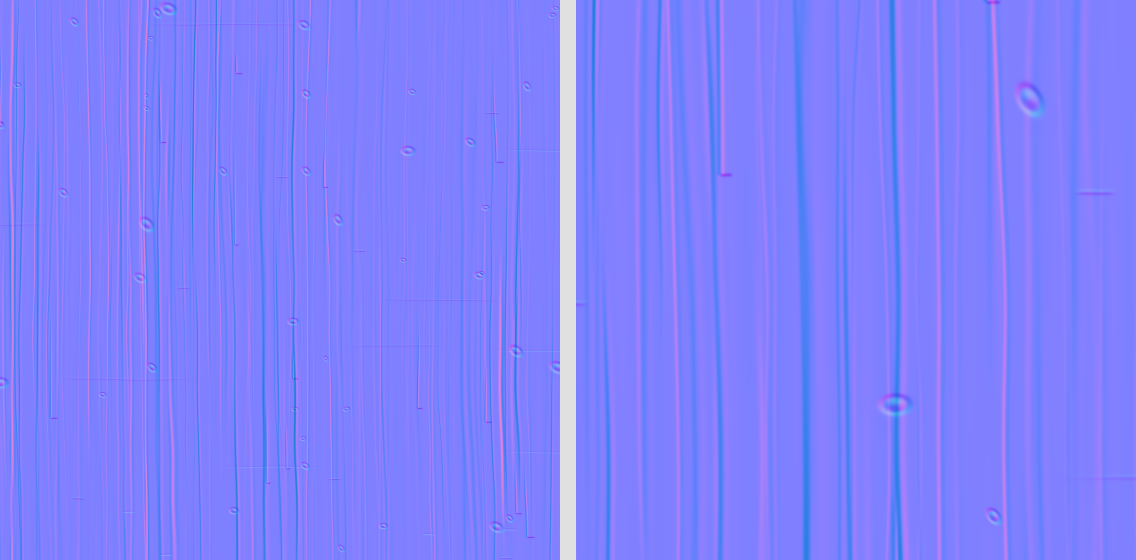
Left: the whole. Right: its middle third, enlarged.
This texture map is drawn by a WebGL 2 fragment shader. Its source:

```glsl
#version 300 es
precision highp float;
// Tangent-space normal map of wood grain: upright fibres, fine cracks, split ends and small dents.

uniform vec2 u_resolution;
out vec4 fragColor;

float hash(vec2 p) {
    return fract(sin(dot(p, vec2(127.1, 311.7))) * 43758.5453);
}

float noise(vec2 p) {
    vec2 cell = floor(p), f = fract(p);
    f = f * f * (3.0 - 2.0 * f);
    float low = mix(hash(cell), hash(cell + vec2(1, 0)), f.x);
    float high = mix(hash(cell + vec2(0, 1)), hash(cell + vec2(1, 1)), f.x);
    return mix(low, high, f.y);
}

float bell(float d) {
    return exp(-d * d);
}

// Narrowest line that still stays smooth at this canvas size
float lineWidth(float w) {
    return max(w, 0.6 / u_resolution.x);
}

// 1 between a and b, with soft ends
float span(float x, float a, float b, float soft) {
    return smoothstep(a - soft, a + soft, x) * (1.0 - smoothstep(b - soft, b + soft, x));
}

// One layer of wandering fibres, a fibre per column; returns the sideways slope
float fibres(vec2 p, float columns, float layer) {
    float slope = 0.0;
    for (int k = -1; k <= 1; k++) {
        float id = floor(p.x * columns) + float(k);
        vec2 seed = vec2(id, layer * 17.0);
        float wander = 0.012 * (noise(vec2(id * 3.0 + layer * 200.0, p.y * 2.5)) - 0.5)
                     + 0.003 * (noise(vec2(id * 5.0 + layer * 300.0, p.y * 10.0)) - 0.5);
        float x = (id + 0.5 + 0.9 * (hash(seed) - 0.5)) / columns + wander;
        float middle = hash(seed + 1.3);
        float reach = mix(0.15, 0.9, hash(seed + 2.7));
        float fade = span(p.y, middle - reach, middle + reach, 0.1);
        fade *= 0.55 + 0.75 * noise(vec2(id * 7.0 + layer * 400.0, p.y * 4.0));

        float thickness = hash(seed + 3.1), strength = hash(seed + 4.9);
        float width = lineWidth(mix(0.0009, 0.0026, thickness * thickness));
        float amount = mix(0.1, 0.55, strength * strength) + 0.5 * pow(strength, 16.0);
        float side = hash(seed + 6.1) < 0.52 ? -1.0 : 1.0;
        float d = (p.x - x) / width;
        slope += side * amount * fade * (bell(d) - 0.35 * bell(0.8 * (d - 2.4)));
    }
    return slope;
}

// Faint level cracks, some long and some short
float cracks(vec2 p) {
    float slope = 0.0;
    for (int i = 0; i < 20; i++) {
        vec2 seed = vec2(float(i), 71.0);
        vec2 c = vec2(hash(seed), hash(seed + 1.7));
        float size = i < 9 ? mix(0.05, 0.14, hash(seed + 2.9)) : 0.01;
        float y = c.y + 0.004 * (noise(vec2(p.x * 12.0, float(i))) - 0.5);
        float d = (p.y - y) / lineWidth(0.001);
        float side = hash(seed + 4.3) < 0.5 ? -1.0 : 1.0;
        slope += side * (i < 9 ? 0.13 : 0.24) * span(p.x, c.x - size, c.x + size, size * 0.4)
               * (bell(d) - 0.5 * bell(d - 2.0));
    }
    return slope;
}

// Sharp upright splits that stop at a short level step
vec2 splits(vec2 p) {
    vec2 slope = vec2(0);
    for (int i = 0; i < 14; i++) {
        vec2 seed = vec2(float(i), 113.0);
        vec2 q = p - vec2(hash(seed), 0.9 * hash(seed + 1.9));
        float rise = mix(0.03, 0.22, hash(seed + 3.3));
        float bend = 0.008 * (noise(vec2(float(i) * 4.0, q.y * 8.0)) - noise(vec2(float(i) * 4.0, 0.0)));
        float step = mix(0.005, 0.014, hash(seed + 5.1));
        float w = lineWidth(0.0011);
        float d = (q.x - bend) / w;
        slope.x += 0.5 * (bell(d - 1.1) - bell(d + 1.1)) * smoothstep(-0.001, 0.001, q.y)
                 * (1.0 - smoothstep(0.4 * rise, rise, q.y));
        slope.y -= 0.5 * bell(q.y / w) * span(q.x, 0.0, step, 0.0015);
    }
    return slope;
}

// Small oval dents with a raised rim
vec2 dents(vec2 p) {
    vec2 slope = vec2(0);
    for (int i = 0; i < 42; i++) {
        vec2 seed = vec2(float(i), 191.0);
        float size = hash(seed + 2.3), turn = 0.5 + 1.2 * hash(seed + 3.7);
        vec2 q = p - vec2(hash(seed), hash(seed + 1.1));
        mat2 spin = mat2(cos(turn), -sin(turn), sin(turn), cos(turn));
        q = spin * q / (mix(0.0025, 0.0075, size * size) * vec2(0.75, 1.15));
        float r = length(q);
        float profile = bell(r) - 0.35 * bell((r - 1.6) * 2.2);
        slope += 0.75 * (q * profile) * spin;
    }
    return slope;
}

void main() {
    vec2 p = gl_FragCoord.xy / u_resolution;
    vec2 flow = p + vec2(0.012 * (noise(p * vec2(7.0, 3.0)) - 0.5), 0.0);

    // Grain gathers in dense bands and leaves calmer ones between
    float density = mix(0.45, 1.2, smoothstep(0.2, 0.7, noise(vec2(p.x * 11.0, p.y * 1.2) + 5.0)));
    float grain = fibres(flow, 38.0, 1.0) + fibres(flow, 44.0, 2.0) + fibres(flow, 49.0, 3.0);
    float ripple = noise(flow * vec2(95.0, 4.0)) - noise(flow * vec2(95.0, 4.0) + vec2(0.5, 0.0));

    vec2 slope = vec2(grain * density + 0.08 * ripple, cracks(p));
    slope += splits(p) + dents(p);
    vec3 normal = normalize(vec3(slope, 1.0));
    fragColor = vec4(0.5 + 0.5 * normal, 1.0);
}
```
